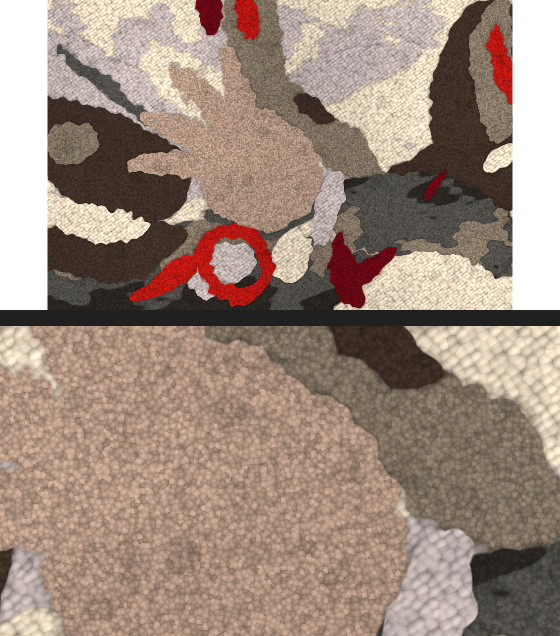
Top: the whole. Bottom: its middle third, enlarged.
Give the GLSL for this texture, as a WebGL 2 fragment shader.

```glsl
#version 300 es
precision highp float;
uniform vec2 u_resolution;
out vec4 fragColor;

// Yarns: rgb is the dye, a is the pile (0 cut, 1 looped)
const vec4 CREAM = vec4(0.84, 0.78, 0.69, 1.0);
const vec4 LILAC = vec4(0.70, 0.65, 0.64, 1.0);
const vec4 BLUSH = vec4(0.73, 0.61, 0.53, 0.0);
const vec4 TAUPE = vec4(0.54, 0.48, 0.41, 0.0);
const vec4 SLATE = vec4(0.33, 0.32, 0.30, 0.0);
const vec4 BROWN = vec4(0.25, 0.19, 0.155, 0.0);
const vec4 SOOT = vec4(0.17, 0.155, 0.14, 0.0);
const vec4 RED = vec4(0.76, 0.09, 0.07, 0.0);
const vec4 WINE = vec4(0.43, 0.03, 0.08, 0.0);

vec2 hash2(vec2 p) {
  vec3 h = fract(p.xyx * vec3(0.1031, 0.1030, 0.0973));
  h += dot(h, h.yzx + 33.33);
  return fract((h.xx + h.yz) * h.zy);
}

mat2 turn(float angle) {
  float c = cos(angle), s = sin(angle);
  return mat2(c, -s, s, c);
}

// Cellular noise: x is the distance to the nearest seed, y its random tone
vec2 cells(vec2 p, float jitter) {
  vec2 base = floor(p), nearest = vec2(9.0, 0.0);
  for (int j = -1; j <= 1; j++) {
    for (int i = -1; i <= 1; i++) {
      vec2 cell = base + vec2(i, j);
      vec2 rnd = hash2(cell + 200.0);
      float d = length(cell + 0.5 + jitter * (rnd - 0.5) - p);
      if (d < nearest.x) nearest = vec2(d, fract(rnd.x * 7.0 + rnd.y));
    }
  }
  return nearest;
}

// Layered sines, each octave bent by the previous ones
vec2 waves(vec2 p, float frequency) {
  vec2 sum = vec2(0.0);
  float amplitude = 0.5;
  for (int i = 0; i < 5; i++) {
    sum += amplitude * sin(frequency * p.yx + 2.3 * sum.yx + vec2(1.7, 4.1) * float(i));
    p = turn(0.9) * p;
    frequency *= 1.9;
    amplitude *= 0.58;
  }
  return sum;
}

float blob(vec2 p, vec2 centre, vec2 radius, float angle) {
  vec2 d = turn(angle) * (p - centre) + 1e-5;
  float k = length(d / radius);
  return k * (k - 1.0) / length(d / (radius * radius));
}

// Lays a yarn over the rug, with a carved groove around it
vec4 tuft(vec4 rug, vec4 yarn, float d) {
  rug.rgb *= 1.0 - 0.18 * smoothstep(0.009, 0.0, d);
  return mix(rug, yarn, smoothstep(0.0022, -0.0022, d));
}

vec4 design(vec2 p, float field, float fleck) {
  // Looped ground with pale veins
  vec4 rug = tuft(CREAM, LILAC, 0.12 * (0.34 - field));
  rug = tuft(rug, LILAC, blob(p, vec2(0.24, 0.78), vec2(0.24, 0.07), 0.25));
  rug = tuft(rug, LILAC, blob(p, vec2(-0.52, 0.63), vec2(0.34, 0.15), -0.75));
  // Right wing
  rug = tuft(rug, BROWN, min(blob(p, vec2(0.66, 0.63), vec2(0.17, 0.38), -0.2),
                             blob(p, vec2(0.57, 0.40), vec2(0.25, 0.14), 0.1)));
  rug = tuft(rug, TAUPE, blob(p, vec2(0.70, 0.77), vec2(0.065, 0.25), -0.12));
  rug = tuft(rug, RED, blob(p, vec2(0.73, 0.80), vec2(0.027, 0.12), 0.1));
  rug = tuft(rug, CREAM, blob(p, vec2(0.71, 0.49), vec2(0.10, 0.03), 0.65));
  // Central stem
  rug = tuft(rug, TAUPE, min(blob(p, vec2(-0.07, 0.87), vec2(0.085, 0.25), 0.1),
                             blob(p, vec2(0.11, 0.60), vec2(0.34, 0.075), -0.75)));
  rug = tuft(rug, WINE, blob(p, vec2(-0.21, 0.97), vec2(0.042, 0.09), 0.25));
  rug = tuft(rug, RED, blob(p, vec2(-0.10, 0.95), vec2(0.033, 0.10), 0.15));
  rug = tuft(rug, BROWN, blob(p, vec2(0.11, 0.67), vec2(0.07, 0.036), -0.5));
  // Left wing
  rug = tuft(rug, SLATE, blob(p, vec2(-0.51, 0.70), vec2(0.23, 0.024), -0.7));
  rug = tuft(rug, BROWN, blob(p, vec2(-0.56, 0.48), vec2(0.29, 0.16), -0.5));
  rug = tuft(rug, TAUPE, blob(p, vec2(-0.70, 0.54), vec2(0.09, 0.055), 0.2));
  // Lower undergrowth
  vec4 moss = tuft(SLATE, TAUPE, 0.1 * (0.42 + field));
  moss = tuft(moss, SOOT, 0.1 * (0.36 - field));
  rug = tuft(rug, moss, min(blob(p, vec2(-0.25, 0.09), vec2(0.62, 0.19), 0.03),
                            blob(p, vec2(0.48, 0.28), vec2(0.36, 0.14), -0.25)));
  rug = tuft(rug, BROWN, blob(p, vec2(-0.55, 0.20), vec2(0.27, 0.09), 0.1));
  rug = tuft(rug, CREAM, blob(p, vec2(-0.66, 0.31), vec2(0.25, 0.055), -0.15));
  // Blush bloom with fanned petals
  float bloom = blob(p, vec2(-0.07, 0.44), vec2(0.19, 0.19), -0.5);
  for (int i = 0; i < 4; i++) {
    float angle = 1.75 + 0.42 * float(i);
    vec2 axis = vec2(cos(angle), sin(angle));
    bloom = min(bloom, blob(p, vec2(-0.09, 0.43) + 0.21 * axis, vec2(0.21, 0.047), angle));
  }
  rug = tuft(rug, SLATE, max(bloom - 0.022, p.y - 0.42 + 0.5 * abs(p.x)));
  rug = tuft(rug, BLUSH, bloom);
  rug = tuft(rug, LILAC, blob(p, vec2(0.15, 0.34), vec2(0.05, 0.12), -0.1));
  rug = tuft(rug, CREAM, blob(p, vec2(0.05, 0.18), vec2(0.065, 0.09), -0.3));
  rug = tuft(rug, CREAM, blob(p, vec2(0.50, -0.04), vec2(0.34, 0.21), 0.0));
  // Red curls and splashes
  float curl = abs(blob(p, vec2(-0.13, 0.13), vec2(0.10, 0.11), 0.4)) - 0.024;
  rug = tuft(rug, LILAC, blob(p, vec2(-0.18, 0.11), vec2(0.12, 0.07), 0.6));
  rug = tuft(rug, RED, min(curl, blob(p, vec2(-0.36, 0.10), vec2(0.13, 0.032), 0.35)));
  rug = tuft(rug, WINE, min(blob(p, vec2(0.23, 0.14), vec2(0.048, 0.12), 0.15),
                            blob(p, vec2(0.31, 0.14), vec2(0.09, 0.03), 0.5)));
  rug = tuft(rug, WINE, blob(p, vec2(0.48, 0.39), vec2(0.05, 0.018), 0.85));
  return tuft(rug, WINE, max(abs(p.x) - 2.0, 0.05 * (0.985 - fleck) + 0.004));
}

// Loops run in slanted rows; cut pile is a fine even grain
float pileShade(vec2 p, float looped) {
  vec2 loopCell = cells(turn(0.62) * p * vec2(88.0, 105.0), 0.65);
  vec2 grain = cells(p * 185.0, 1.0);
  float loops = 1.17 - 0.52 * loopCell.x * loopCell.x + 0.16 * (loopCell.y - 0.5);
  loops += 0.05 * sin(105.0 * 6.2832 * (turn(0.62) * p).y);
  float cut = 1.06 - 0.28 * grain.x + 0.26 * (grain.y - 0.5);
  return mix(cut, loops, looped);
}

void main() {
  vec2 p = (gl_FragCoord.xy - vec2(0.5 * u_resolution.x, 0.0)) / u_resolution.y;
  vec2 notch = cells(p * 34.0, 1.0);
  vec2 bent = p + 0.035 * waves(p, 9.0) + 0.014 * (notch.x - 0.45);
  float field = waves(p * vec2(1.0, 1.3) + 3.0, 11.0).x;

  vec4 rug = design(bent, field, notch.y);
  float sheen = 1.0 + 0.07 * waves(p + 7.0, 6.0).y;
  vec3 colour = rug.rgb * pileShade(p, rug.a) * sheen;

  // White margins beside the rug
  float margin = smoothstep(-0.0015, 0.0015, abs(p.x) - 0.75);
  fragColor = vec4(mix(colour, vec3(1.0), margin), 1.0);
}
```
